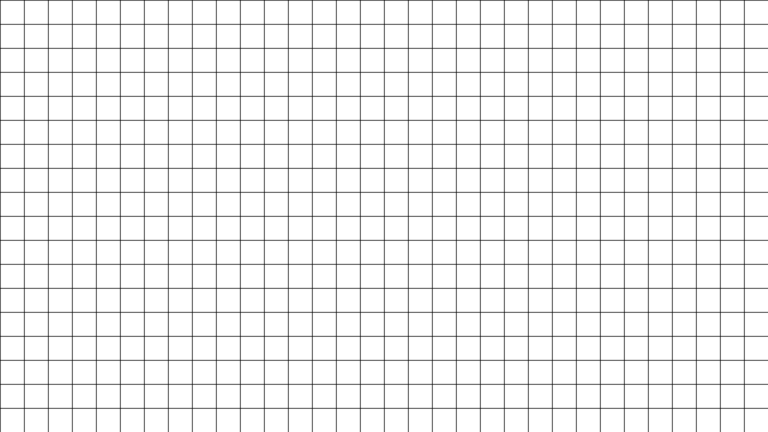
A WebGL 1 fragment shader for this pattern:

```glsl
precision highp float;

// Plain graph paper: thin black rules on white, forming square cells.
// Each rule starts on a cell's left or top edge, and its coverage is the
// exact integral of a tent filter, so it stays smooth at any canvas size.

uniform vec2 u_resolution;

const vec2 CELL_COUNT = vec2(32.0, 18.0);   // cells across and down
const float LINE_WIDTH = 0.0287;            // as a fraction of a cell
const vec3 PAPER_COLOR = vec3(1.0);
const vec3 LINE_COLOR = vec3(0.0);

// Area of a unit tent filter to the left of t, t in pixels
vec2 tentArea(vec2 t) {
  t = clamp(t, -1.0, 1.0);
  return 0.5 + t - 0.5 * t * abs(t);
}

// Filtered coverage of the vertical (x) and horizontal (y) rules
vec2 ruleCoverage(vec2 cell, vec2 pixelSize) {
  vec2 nearestRule = floor(cell + 0.5);
  vec2 start = (nearestRule - cell) / pixelSize;
  vec2 end = start + LINE_WIDTH / pixelSize;
  vec2 insideCanvas = 1.0 - step(CELL_COUNT - 0.5, nearestRule);
  return (tentArea(end) - tentArea(start)) * insideCanvas;
}

void main() {
  // Cell coordinates, counted from the top left corner
  vec2 uv = gl_FragCoord.xy / u_resolution;
  vec2 cell = vec2(uv.x, 1.0 - uv.y) * CELL_COUNT;
  vec2 pixelSize = CELL_COUNT / u_resolution;

  // Union of both rule directions
  vec2 coverage = ruleCoverage(cell, pixelSize);
  float ink = 1.0 - (1.0 - coverage.x) * (1.0 - coverage.y);

  gl_FragColor = vec4(mix(PAPER_COLOR, LINE_COLOR, ink), 1.0);
}
```
